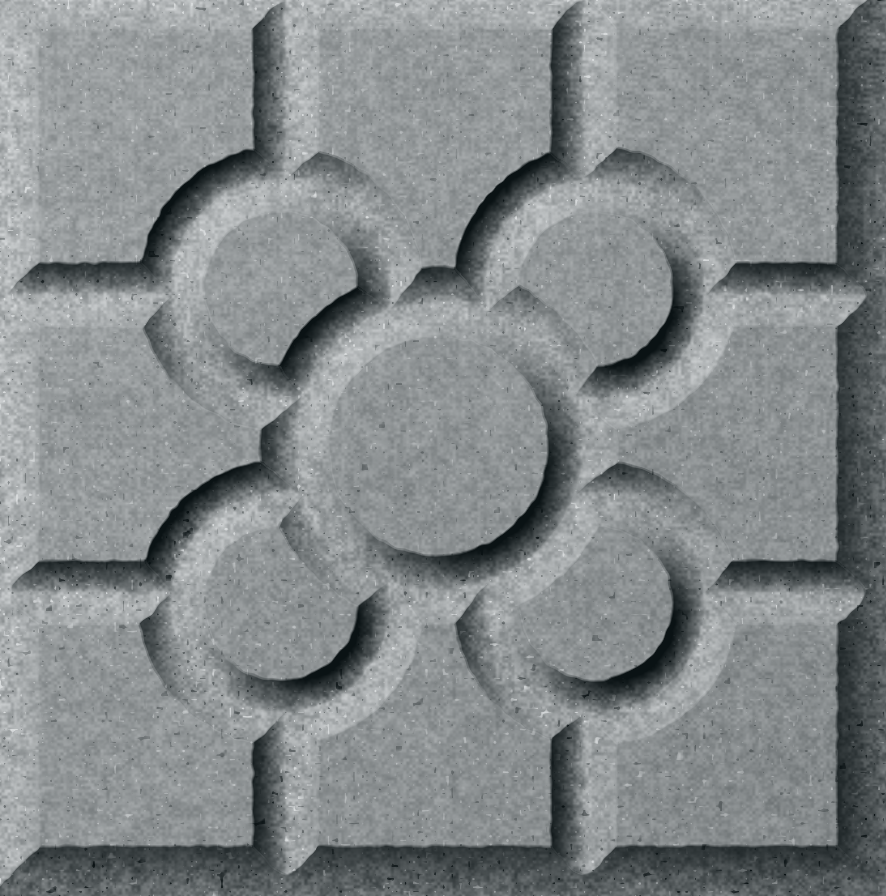
Give the GLSL for this pattern, as a Shadertoy shader.

```glsl
const vec2 CENTER = vec2(0.489, 0.5026);
const vec2 GRID_CENTER = vec2(0.485, 0.505);
const float DEPTH = 0.037;

float hash(vec2 p) {
    return fract(sin(dot(p, vec2(127.1, 311.7))) * 43758.5453);
}

float noise(vec2 p) {
    vec2 i = floor(p), f = fract(p);
    f = f * f * (3.0 - 2.0 * f);
    return mix(mix(hash(i), hash(i + vec2(1, 0)), f.x),
               mix(hash(i + vec2(0, 1)), hash(i + vec2(1, 1)), f.x), f.y);
}

float fbm(vec2 p) {
    float sum = 0.0, amp = 0.5;
    for (int i = 0; i < 4; i++) {
        sum += amp * noise(p);
        p = p * 2.03 + 17.3;
        amp *= 0.5;
    }
    return sum;
}

// Rounded channel, deepest where d is zero
float groove(float d, float halfWidth) {
    return -DEPTH * (1.0 - pow(min(abs(d) / halfWidth, 1.0), 1.6));
}

// Chamfer falling away outside the raised panel
float frame(vec2 p, float width) {
    vec2 outside = max(vec2(0.043, 0.056) - p, p - vec2(0.934, 0.968));
    float d = clamp(max(outside.x, outside.y) / width, 0.0, 1.0);
    return -1.9 * DEPTH * (1.0 - pow(1.0 - d, 1.6));
}

float relief(vec2 p) {
    // Straight channels reach inward from the frame
    vec2 q = abs(p - GRID_CENTER);
    float h = 0.0;
    if (q.y > 0.25) h = groove(q.x - 0.1663, 0.0365);
    if (q.x > 0.25) h = min(h, groove(q.y - 0.1663, 0.0355));

    // Four petal rings, mirrored, each hiding what lies inside it
    vec2 m = abs(p - CENTER);
    float petal = length(m - 0.1755);
    h = min(petal < 0.1224 ? 0.0 : h, groove(petal - 0.1224, 0.0365));

    // The middle ring cuts through the petals
    float middle = length(p - CENTER);
    h = min(middle < 0.161 ? 0.0 : h, groove(middle - 0.161, 0.0385));
    return min(h, frame(p, 0.085));
}

vec2 slope(vec2 p, float e) {
    vec2 s = vec2(e, 0.0);
    return vec2(relief(p + s.xy) - relief(p - s.xy),
                relief(p + s.yx) - relief(p - s.yx)) / (2.0 * e);
}

// Fine sand with scattered pits and bright grains
float grain(vec2 p, float rough) {
    float sand = (noise(p * 290.0) - 0.5) * 0.13 + (fbm(p * 85.0) - 0.47) * 0.16;
    float speck = noise(p * 210.0 + 41.0);
    float bright = smoothstep(0.86, 0.98, speck) * 0.16;
    float pit = smoothstep(0.12, 0.03, speck) * 0.17;
    return (sand + bright - pit) * mix(0.8, 1.3, rough);
}

vec3 stone(float v) {
    return vec3(v) + mix(vec3(-0.02, 0.012, 0.02), vec3(-0.005, 0.003, 0.008), v);
}

void mainImage(out vec4 fragColor, in vec2 fragCoord) {
    vec2 p = fragCoord / iResolution.y;

    // Slightly worn outlines
    vec2 wear = vec2(noise(p * 95.0), noise(p * 95.0 + 31.0)) - 0.5;
    vec2 g = slope(p + wear * 0.003, 0.0018);

    // Light from the upper left, with deep shade on far walls
    float lit = dot(g, vec2(0.72, -0.69));
    float steep = dot(g, g);
    float v = 0.575 + (lit > 0.0 ? 0.125 : 0.33) * lit;
    v -= 0.035 * min(steep, 2.0);

    // Broad fading across the slab and pale channel floors
    float floorDepth = clamp(-relief(p) / DEPTH, 0.0, 1.0);
    v += 0.04 * floorDepth + 0.05 * (p.y - p.x) + 0.04 * (fbm(p * 9.0) - 0.47);
    v += grain(p, floorDepth) * smoothstep(-0.1, 0.45, v);

    fragColor = vec4(stone(clamp(v, 0.06, 0.85)), 1.0);
}
```
